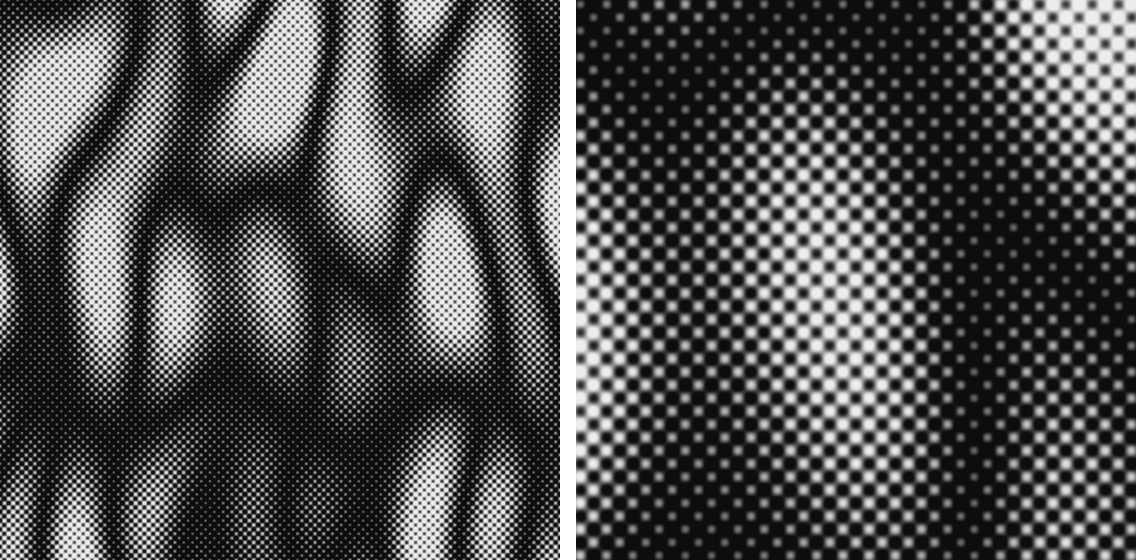
Left, the full canvas; right, a detail of the centre.
A WebGL 1 fragment shader for this background:

```glsl
precision highp float;

uniform vec2 u_resolution;

#define SCREEN_CELLS 64.0
#define BLOB_SCALE vec2(27.0, 12.0)
#define WARP 0.55
#define WAVES 7
#define SHADOW_LEVEL -0.74
#define TONE_GAIN 0.64
#define HIGHLIGHT_LEVEL 0.37
#define DOT_DEPTH 0.6
#define DOT_SOFTNESS 0.6
#define INK vec3(0.05)
#define PAPER vec3(0.93)

const float TAU = 6.2831853;

// Signed field of sine waves in spread directions, with unit deviation.
float layeredSines(vec2 p) {
  float sum = 0.0;
  for (int i = 0; i < WAVES; i++) {
    float n = float(i);
    float angle = n * 2.4 + 0.2;
    float frequency = 0.7 + 0.6 * fract(n * 0.618 + 0.3);
    vec2 direction = vec2(cos(angle), sin(angle));
    sum += sin(dot(p, direction) * frequency + n * n * 1.7 + 0.8);
  }
  return sum / sqrt(0.5 * float(WAVES));
}

// Tall blobs parted by dark creases where the field changes sign.
float blobTone(vec2 uv) {
  vec2 p = uv * BLOB_SCALE;
  p += WARP * sin(p.yx * vec2(0.8, 0.6) + vec2(1.3, 4.1));
  float field = layeredSines(p);
  float ridge = sqrt(field * field + 0.01);
  return min(SHADOW_LEVEL + TONE_GAIN * ridge, HIGHLIGHT_LEVEL);
}

// Staggered screen: peaks become light dots, troughs dark dots.
float dotScreen(vec2 uv) {
  vec2 wave = cos(uv * SCREEN_CELLS * TAU);
  return wave.x * wave.y;
}

void main() {
  vec2 uv = gl_FragCoord.xy / u_resolution.y;
  float level = blobTone(uv) + DOT_DEPTH * dotScreen(uv);
  float light = smoothstep(-DOT_SOFTNESS, DOT_SOFTNESS, level);
  gl_FragColor = vec4(mix(INK, PAPER, light), 1.0);
}
```
